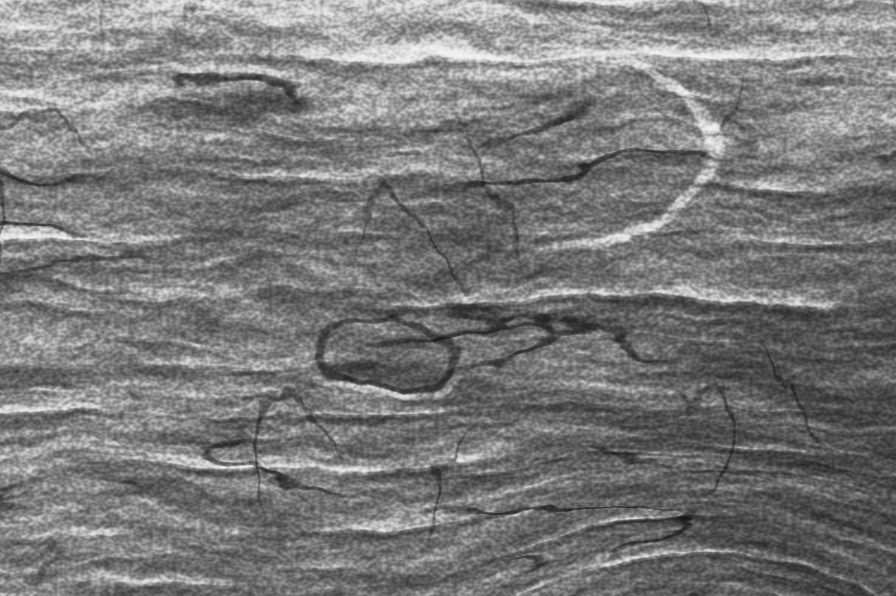
Reproduce this texture procedurally as a WebGL 2 fragment shader.

```glsl
#version 300 es
precision highp float;

uniform vec2 u_resolution;
out vec4 fragColor;

const float MID_TONE = 0.425;
const float RELIEF = 3.4;          // strength of slope lighting
const float RELIEF_STEP = 0.004;
const vec2 RELIEF_SCALE = vec2(3.5, 9.0);
const float GRAIN_FINE = 0.42;
const float GRAIN_COARSE = 0.26;
const float LEDGE_WIDE = 0.75;
const float LEDGE_THIN = 0.5;
const float CRACK_DEPTH = 0.75;
const float FOLD_HEIGHT = 0.2;

vec2 gradientAt(vec2 cell) {
    vec3 a = fract(cell.xyx * vec3(0.1031, 0.1030, 0.0973));
    a += dot(a, a.yzx + 33.33);
    float angle = 6.2832 * fract((a.x + a.y) * a.z);
    return vec2(cos(angle), sin(angle));
}

float gradientNoise(vec2 p) {
    vec2 i = floor(p), f = p - i;
    vec2 w = f * f * f * (f * (f * 6.0 - 15.0) + 10.0);
    vec2 e = vec2(1.0, 0.0);
    float bottom = mix(dot(gradientAt(i), f), dot(gradientAt(i + e), f - e), w.x);
    float top = mix(dot(gradientAt(i + e.yx), f - e.yx),
                    dot(gradientAt(i + e.xx), f - e.xx), w.x);
    return mix(bottom, top, w.y);
}

float fbm(vec2 p, int octaves) {
    float sum = 0.0, amplitude = 0.5;
    for (int i = 0; i < octaves; i++) {
        sum += amplitude * gradientNoise(p);
        p = mat2(1.98, 0.2, -0.2, 1.98) * p + 17.3;
        amplitude *= 0.5;
    }
    return sum;
}

// Bright crest above each layer boundary, shadow just beneath it
float ledge(float level, float edge) {
    float f = fract(level);
    float crest = smoothstep(0.0, edge, f) * exp(-7.0 * f);
    float shadow = smoothstep(0.78, 0.95, f) * (1.0 - smoothstep(1.0 - edge, 1.0, f));
    return 1.3 * crest - 0.5 * shadow;
}

// Thin line along the zero set of a noise, broken up by a mask
float crack(vec2 p, float width) {
    float n = gradientNoise(p) + 0.25 * fbm(p * 3.0, 3);
    float mask = smoothstep(0.05, 0.3, gradientNoise(p * 0.8 + 41.0));
    return mask * (1.0 - smoothstep(0.2 * width, width, abs(n)));
}

// Signed distance, roughly, to the outline of an oval plate
float oval(vec2 p, vec2 center, vec2 radii) {
    return (length((p - center) / radii) - 1.0) * radii.y;
}

float line(float d, float width) {
    return 1.0 - smoothstep(0.25 * width, width, abs(d));
}

void main() {
    vec2 p = gl_FragCoord.xy / u_resolution.y;

    // Layers bend over an arch at the lower right
    vec2 q = p;
    float across = (p.x - 1.2) / 0.34;
    q.y -= FOLD_HEIGHT * exp(-across * across) * (1.0 - smoothstep(0.0, 0.38, p.y));
    q.y += 0.09 * fbm(p * vec2(1.8, 3.2) + 5.0, 3);
    q.y += 0.012 * fbm(p * vec2(13.0, 20.0), 3);

    // Broad light: pale top and left, dark lower right corner
    float tone = 0.42 * smoothstep(0.62, 1.0, p.y + 0.12 * fbm(p * 3.0, 2));
    tone += 0.12 * (1.0 - smoothstep(0.0, 0.7, p.x));
    tone -= 0.38 * smoothstep(0.75, 1.55, p.x) * (1.0 - smoothstep(0.2, 0.85, p.y));
    tone += 0.35 * fbm(q * vec2(2.2, 6.0) + 9.0, 3);

    // Slope lighting of the rough surface
    vec2 h = vec2(0.0, RELIEF_STEP);
    tone += RELIEF * (fbm((q - h) * RELIEF_SCALE, 5) - fbm((q + h) * RELIEF_SCALE, 5));

    // Layer edges, fading in and out along their length
    float wideMask = smoothstep(-0.12, 0.3, gradientNoise(q * vec2(2.5, 7.0) + 3.0));
    float thinMask = smoothstep(-0.1, 0.35, gradientNoise(q * vec2(4.0, 10.0) + 23.0));
    tone += LEDGE_WIDE * wideMask * ledge(q.y * 10.0, 0.06);
    tone += LEDGE_THIN * thinMask * ledge(q.y * 23.0 + 0.6 * gradientNoise(p * 5.0), 0.12);

    // Cracks: mostly along the layers, a few steep ones
    float cracks = crack(q * vec2(2.6, 8.0) + 2.0, 0.045);
    cracks += 0.6 * crack(p * vec2(6.0, 3.0) + 31.0, 0.03);
    tone -= CRACK_DEPTH * cracks;

    // Broken plates and a shaded hollow
    vec2 wobble = p + 0.05 * vec2(fbm(p * 6.0, 4), fbm(p * 6.0 + 50.0, 4));
    float plate = oval(wobble, vec2(0.86, 0.75), vec2(0.34, 0.17));
    tone += 0.55 * line(plate, 0.011) * smoothstep(0.85, 1.05, p.x - 0.4 * (p.y - 0.7));
    float chip = oval(wobble, vec2(0.645, 0.405), vec2(0.12, 0.06));
    tone -= 0.6 * line(chip, 0.006) + 0.14 * (1.0 - smoothstep(-0.02, 0.0, chip));
    tone += 0.45 * line(chip - 0.01, 0.008) * (1.0 - smoothstep(0.35, 0.4, p.y));
    float hollow = oval(wobble - vec2(0.0, 0.1 * (p.x - 0.36)), vec2(0.36, 0.81), vec2(0.2, 0.04));
    tone -= 0.55 * (1.0 - smoothstep(-0.025, 0.006, hollow));

    // Mineral grain
    tone += GRAIN_FINE * gradientNoise(p * vec2(125.0, 165.0));
    tone += GRAIN_COARSE * gradientNoise(p * vec2(52.0, 85.0) + 7.0);

    float gray = MID_TONE * exp(tone);
    gray = gray < 0.7 ? gray : 0.7 + 0.25 * (1.0 - exp(-(gray - 0.7) / 0.25));
    fragColor = vec4(vec3(gray), 1.0);
}
```
